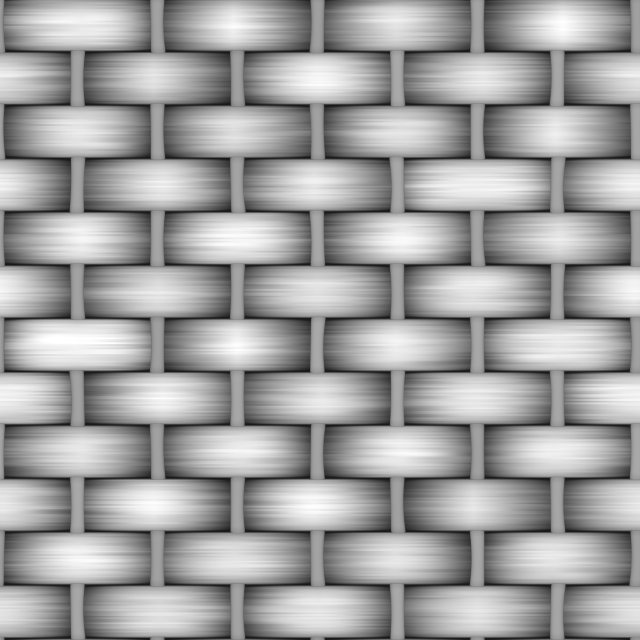
Give the GLSL for this pattern, as a WebGL 2 fragment shader.

```glsl
#version 300 es
precision highp float;

uniform vec2 u_resolution;
out vec4 fragColor;

const vec2 REPEATS = vec2(4.0, 12.0);
const vec2 ORIGIN = vec2(-0.004, 0.0026);
const float GAP_TONE = 0.1;
const float PEG_TONE = 0.645;

float hash(vec2 cell, float seed) {
    uvec3 k = uvec3(ivec3(vec3(cell, seed)));
    uint h = k.x * 374761393u + k.y * 668265263u + k.z * 974634777u;
    h = (h ^ (h >> 15)) * 2246822519u;
    h = (h ^ (h >> 13)) * 3266489917u;
    return float((h ^ (h >> 16)) & 65535u) / 65535.0;
}

// Value noise that wraps after one canvas
float tiledNoise(vec2 uv, vec2 period, float seed) {
    vec2 p = uv * period;
    vec2 i = floor(p);
    vec2 f = p - i;
    f = f * f * (3.0 - 2.0 * f);
    vec2 a = mod(i, period);
    vec2 b = mod(i + 1.0, period);
    float low = mix(hash(a, seed), hash(vec2(b.x, a.y), seed), f.x);
    float high = mix(hash(vec2(a.x, b.y), seed), hash(b, seed), f.x);
    return mix(low, high, f.y);
}

float roundedBox(vec2 p, vec2 halfSize, float radius) {
    vec2 d = abs(p) - halfSize + radius;
    return length(max(d, 0.0)) + min(max(d.x, d.y), 0.0) - radius;
}

// Alternate rows are offset by half a strip
float rowShift(float row) {
    return 0.5 * mod(row + 1.0, 2.0);
}

// Bulging strip: local runs from -1 to 1 on both axes
float stripTone(vec2 local, vec2 id, float streak) {
    float flatness = pow(hash(id, 1.0), 6.0);
    float peak = mix(0.88, 0.98, hash(id, 2.0));
    float power = mix(1.25, 2.0, hash(id, 3.0)) + 2.6 * flatness;
    float t = local.x + (hash(id, 4.0) - 0.5) * 0.14 * (1.0 - local.x * local.x);
    float leftEnd = mix(0.27, 0.4, hash(id, 5.0));
    float rightEnd = mix(0.27, 0.4, hash(id, 6.0));
    float endTone = mix(leftEnd, rightEnd, step(0.0, t)) + 0.2 * flatness;
    float along = mix(peak, endTone, pow(abs(t), power));
    along *= 1.0 + streak * (0.06 + 0.2 * abs(t));

    // Rounded cross section, tapering into dark corners
    float v2 = local.y * local.y;
    float t2 = t * t;
    float across = 1.0 - 0.23 * v2 - 0.22 * v2 * v2 * v2;
    across *= 1.0 - 0.4 * t2 * t2 * v2;
    float rim = 0.99 - 0.06 * t2 * t2;
    float cover = 1.0 - smoothstep(rim - 0.07, rim + 0.03, abs(local.y));
    return mix(GAP_TONE, along * across, cover);
}

// Returns tone and coverage of the nearest peg in one row
vec2 peg(vec2 q, float row, float pixel) {
    float x = q.x - rowShift(row);
    float column = floor(x + 0.5);
    vec2 id = mod(vec2(column, row), REPEATS);
    vec2 d = vec2(x - column, q.y - row - 0.5) / REPEATS;
    float v = d.y * 2.0 * REPEATS.y;

    // Slight lean, bow and pinched waist
    d.x += (hash(id, 7.0) - 0.5) * 0.002 * v;
    d.x += (hash(id, 8.0) - 0.5) * 0.003 * (v * v - 0.5);
    float halfWidth = 0.0101 + 0.0014 * v * v;
    vec2 halfSize = vec2(halfWidth, 0.5 / REPEATS.y + 0.0022);
    float dist = roundedBox(d, halfSize, 0.0035);

    float u = d.x / halfWidth;
    float grain = hash(id, 9.0) - 0.5;
    float tone = PEG_TONE + 0.04 * grain - 0.08 * u * u - 0.13 * pow(abs(u), 6.0);
    tone -= 0.06 * smoothstep(0.75, 1.1, abs(v));
    return vec2(tone, 1.0 - smoothstep(-pixel, pixel, dist));
}

void main() {
    vec2 uv = gl_FragCoord.xy / u_resolution;
    float pixel = 0.75 / min(u_resolution.x, u_resolution.y);
    vec2 q = (uv - ORIGIN) * REPEATS;
    float row = floor(q.y);

    // Fine fibres drawn out along the strips
    float streak = tiledNoise(uv, vec2(12.0, 384.0), 11.0)
                 + tiledNoise(uv, vec2(8.0, 120.0), 12.0) - 1.0;

    float x = q.x - rowShift(row);
    vec2 id = mod(vec2(floor(x), row), REPEATS);
    vec2 local = 2.0 * vec2(fract(x), q.y - row) - 1.0;
    local.x /= 0.95;
    float tone = stripTone(local, id, streak);

    // Pegs reach a little into the rows above and below
    for (int k = -1; k <= 1; k++) {
        vec2 layer = peg(q, row + float(k), pixel);
        tone = mix(tone, layer.x, layer.y);
    }
    fragColor = vec4(vec3(clamp(tone, 0.0, 1.0)), 1.0);
}
```
